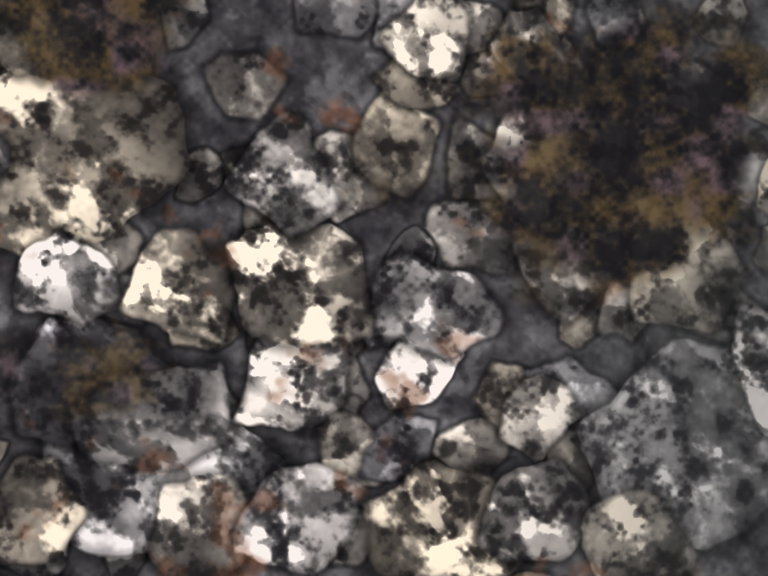
Reproduce this texture procedurally as a WebGL 1 fragment shader.

```glsl
precision highp float;
uniform vec2 u_resolution;

const vec3 CREAM = vec3(1.0, 0.965, 0.925);
const vec3 SHADOW = vec3(0.10, 0.095, 0.105);
const vec3 COOL = vec3(0.97, 0.98, 1.03);
const vec3 WARM = vec3(1.04, 1.0, 0.93);
const vec3 RUST = vec3(0.50, 0.32, 0.23);
const vec3 MOSS = vec3(0.40, 0.32, 0.21);
const vec3 MAUVE = vec3(0.46, 0.37, 0.39);
const vec3 MURK = vec3(0.25, 0.26, 0.26);

float hash(vec2 p) {
  return fract(sin(dot(p, vec2(127.1, 311.7))) * 43758.5453);
}

float noise(vec2 p) {
  vec2 i = floor(p), f = fract(p);
  f = f * f * (3.0 - 2.0 * f);
  return mix(mix(hash(i), hash(i + vec2(1.0, 0.0)), f.x),
             mix(hash(i + vec2(0.0, 1.0)), hash(i + 1.0), f.x), f.y);
}

float fbm(vec2 p) {
  float sum = 0.0, gain = 0.52;
  for (int i = 0; i < 4; i++) {
    sum += gain * noise(p);
    p = mat2(1.6, 1.2, -1.2, 1.6) * p + 7.3;
    gain *= 0.5;
  }
  return sum;
}

float ridge(vec2 p) {
  return 1.0 - abs(2.0 * noise(p) - 1.0);
}

float smoothMax(float a, float b, float k) {
  float h = max(k - abs(a - b), 0.0) / k;
  return max(a, b) + 0.25 * k * h * h;
}

// Light refracted by the water surface: a soft web and broken glare
float caustics(vec2 p, float grain) {
  vec2 bend = vec2(fbm(p * 6.0), fbm(p * 6.0 + 31.0));
  float web = pow(ridge(p * 7.0 + 1.6 * bend), 3.0);
  vec2 slant = mat2(0.8, 0.6, -0.6, 0.8) * p * vec2(1.0, 1.0);
  float glare = fbm(slant * vec2(13.0, 20.0) + 1.5 * bend);
  glare = smoothstep(0.46, 0.66, glare + 0.35 * (grain - 0.5));
  return (0.4 * web + 0.85 * glare) * smoothstep(0.1, 0.55, noise(p * 6.0 + 12.0));
}

// Signed distance to a rounded, randomly faceted outline
float stoneDistance(vec2 p, vec2 id, float radius) {
  float turn = 6.2832 * hash(id + 3.1);
  p = mat2(cos(turn), sin(turn), -sin(turn), cos(turn)) * p;
  p.x *= mix(0.72, 1.4, hash(id + 5.7));
  float d = -radius;
  for (int i = 0; i < 6; i++) {
    float k = float(i);
    float a = 1.0472 * (k + 0.7 * hash(id + k * 1.7));
    float reach = radius * mix(0.7, 1.1, hash(id + k * 2.3 + 9.0));
    d = smoothMax(d, dot(p, vec2(cos(a), sin(a))) - reach, 0.16 * radius);
  }
  return d;
}

vec3 stoneColour(vec2 q, vec2 id, float depth, float grain, float light) {
  float a = 6.2832 * hash(id + 21.0);
  float facet = smoothstep(-0.1, 0.1, dot(q, vec2(cos(a), sin(a))) + 0.7 * (grain - 0.5));
  float slope = clamp(0.9 + 0.3 * dot(q, vec2(-0.5, 0.8)), 0.5, 1.25);
  float bevel = mix(0.65, 1.0, smoothstep(0.0, 0.12, depth));
  float body = mix(0.26, 0.46, hash(id + 13.0)) * mix(0.65, 1.15, facet);
  float exposure = mix(0.6, 1.3, hash(id + 17.0)) * mix(0.55, 1.1, facet);
  float value = bevel * slope * (body * (0.1 + 1.8 * grain) + exposure * light);
  value *= mix(0.45, 1.0, smoothstep(0.25, 0.47, grain));
  vec3 tint = mix(COOL, WARM, hash(id + 19.0));
  return mix(SHADOW, CREAM, clamp(value, 0.0, 1.0)) * tint;
}

// Scattered stones; spread thins them out away from the heart of the pile
vec3 stoneLayer(vec3 below, vec2 p, float cell, float seed, float density,
                float spread, float grain, float light) {
  vec2 home = floor(p / cell);
  for (int y = -1; y <= 1; y++) {
    for (int x = -1; x <= 1; x++) {
      vec2 grid = home + vec2(float(x), float(y));
      vec2 id = grid + seed;
      vec2 jitter = vec2(hash(id + 0.3), hash(id + 1.9)) - 0.5;
      vec2 centre = (grid + 0.5 + 0.5 * jitter) * cell;
      float chance = density - spread * distance(centre, vec2(0.58, 0.5));
      float present = step(hash(id + 7.7), chance);
      float radius = cell * mix(0.36, 0.56, hash(id + 2.5));
      float d = stoneDistance(p - centre, id, radius);
      float gap = smoothstep(-0.05, 0.2, d / radius);
      below *= mix(1.0, mix(0.45, 1.0, gap), present);
      vec3 face = stoneColour((p - centre) / radius, id, -d / radius, grain, light);
      below = mix(below, face, present * smoothstep(0.004, -0.004, d));
    }
  }
  return below;
}

float mossPatch(vec2 p, vec2 centre, vec2 size, float clump) {
  return smoothstep(1.2, 0.7, length((p - centre) / size) + 1.5 * (clump - 0.5));
}

void main() {
  vec2 p = gl_FragCoord.xy / u_resolution.y;
  float speck = noise(p * 105.0) - 0.5;
  float grain = fbm(p * 27.0) + 0.22 * speck;
  float clump = fbm(p * 9.0 + 40.0);
  float light = caustics(p, grain);
  vec2 rough = p + 0.045 * (vec2(clump, fbm(p * 11.0 + 80.0)) - 0.5);

  // Dim rubble, then stones from the bed upwards
  float rubble = 0.02 + 0.3 * grain * (0.4 + 1.2 * clump) + 0.12 * light;
  vec3 colour = mix(SHADOW, CREAM, rubble) * COOL;
  colour = stoneLayer(colour, rough, 0.13, 11.0, 0.75, 0.2, grain, 0.4 * light);
  colour = stoneLayer(colour, rough, 0.47, 37.0, 0.5, -0.6, grain, light);
  colour = stoneLayer(colour, rough, 0.21, 53.0, 1.15, 0.95, grain, 1.1 * light);
  float rust = smoothstep(0.68, 0.8, fbm(p * 10.0 + 5.0));
  colour = mix(colour, RUST * (0.4 + grain), 0.5 * rust);

  // Murky water towards the right
  colour = mix(colour, MURK * (0.5 + grain), 0.4 * smoothstep(0.8, 1.25, p.x));

  // Tufted brown growth
  float moss = mossPatch(p, vec2(1.07, 0.73), vec2(0.33, 0.22), clump);
  moss = max(moss, mossPatch(p, vec2(0.15, 0.95), vec2(0.17, 0.1), clump));
  moss = max(moss, 0.8 * mossPatch(p, vec2(0.08, 0.36), vec2(0.17, 0.08), clump));
  float tuft = 0.55 * noise(p * 14.0 + 3.0) + 0.6 * fbm(p * 42.0) + 0.2 * speck;
  tuft = smoothstep(0.4, 0.95, tuft);
  vec3 growth = mix(MOSS, MAUVE, smoothstep(0.55, 0.85, noise(p * 19.0 + 60.0)));
  colour = mix(colour, mix(SHADOW, growth, 0.85 * tuft), 0.9 * moss);

  gl_FragColor = vec4(clamp(colour, 0.0, 1.0), 1.0);
}
```
